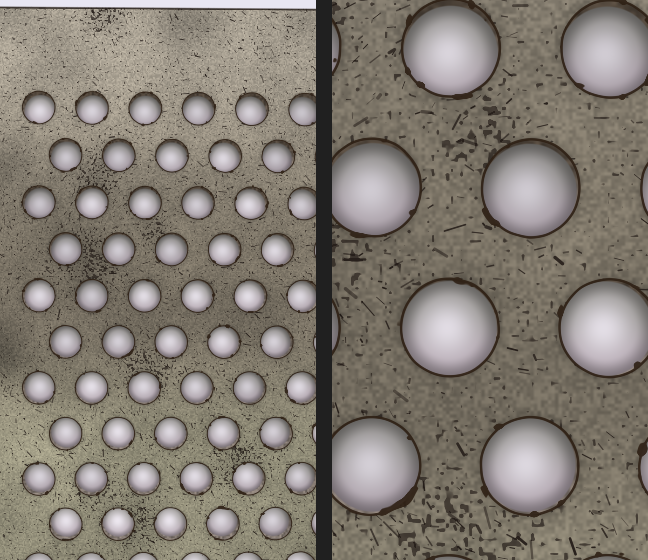
Left, the full canvas; right, a detail of the centre.
Write a Shadertoy shader that draws this pattern.

```glsl
// A worn steel sheet with staggered rows of round holes over a pale backdrop.
// Holes come from a nearest-cell search on the offset grid, with a parallax wall;
// scratches are hashed segments in grid cells, gathered around patches of grime.
// Units: canvas width = 1, with y running down from the top edge.

const float RADIUS = 0.0515;
const vec3 SOOT = vec3(0.13, 0.10, 0.085);

float hash(vec2 p) {
    vec3 h = fract(p.xyx * 0.1031);
    h += dot(h, h.yzx + 33.33);
    return fract((h.x + h.y) * h.z);
}

float noise(vec2 p) {
    vec2 i = floor(p), f = fract(p);
    f = f * f * (3.0 - 2.0 * f);
    return mix(mix(hash(i), hash(i + vec2(1, 0)), f.x),
               mix(hash(i + vec2(0, 1)), hash(i + vec2(1, 1)), f.x), f.y);
}

float fbm(vec2 p) {
    float sum = 0.0, amp = 0.5;
    for (int i = 0; i < 4; i++) {
        sum += amp * noise(p);
        p = p * 2.03 + 17.3;
        amp *= 0.5;
    }
    return sum;
}

float spot(vec2 p, vec2 center, float size) {
    vec2 d = (p - center) / size;
    return exp(-dot(d, d));
}

// Patches of dirt: center and size
float grime(vec2 p) {
    const vec3 patches[8] = vec3[8](
        vec3(0.28, 0.82, 0.09), vec3(0.31, 0.56, 0.06), vec3(0.33, 0.04, 0.06),
        vec3(0.76, 1.47, 0.07), vec3(0.46, 1.17, 0.08), vec3(0.49, 0.72, 0.05),
        vec3(0.29, 1.55, 0.06), vec3(0.43, 1.65, 0.08));
    float sum = 0.0;
    for (int i = 0; i < 8; i++) sum += spot(p, patches[i].xy, patches[i].z);
    return min(sum, 1.0);
}

// Short dark dashes, one candidate per cell, varied in strength
float scratches(vec2 p, float scale, float density, float px) {
    vec2 g = p * scale, cell = floor(g);
    float ink = 0.0;
    for (int j = -1; j <= 1; j++)
    for (int i = -1; i <= 1; i++) {
        vec2 c = cell + vec2(i, j);
        vec2 mid = c + vec2(hash(c + 3.7), hash(c + 51.2));
        vec2 ray = mid / scale - vec2(0.25, 0.86);
        float angle = mix(0.6, atan(ray.y, ray.x), exp(-4.0 * dot(ray, ray)));
        angle += 1.6 * (hash(c + 91.4) - 0.5);
        vec2 dir = vec2(cos(angle), sin(angle)), d = g - mid;
        float along = dot(d, dir), reach = mix(0.05, 0.42, hash(c + 23.6));
        float dist = length(d - dir * clamp(along, -reach, reach));
        float width = mix(0.02, 0.07, hash(c + 67.8));
        float keep = step(hash(c + 131.5), density + 0.60 * grime(mid / scale));
        float edge = px * scale * 0.6;
        float strength = mix(0.5, 1.0, hash(c + 11.9));
        ink = max(ink, strength * keep * (1.0 - smoothstep(width - edge, width + edge, dist)));
    }
    return ink;
}

// Nearest hole: xy = center, zw = column and row
vec4 nearestHole(vec2 p) {
    float guess = round((p.y - 0.34) / 0.148), best = 1e3;
    vec4 hole = vec4(9.0);
    for (float k = -1.0; k <= 1.0; k++) {
        float row = max(guess + k, 0.0);
        float pitch = 0.1686 - 0.0003 * row;
        float startX = 0.1227 + 0.0850 * mod(row, 2.0);
        float col = max(round((p.x - startX) / pitch), 0.0);
        vec2 c = vec2(startX + pitch * col, 0.3403 + 0.1505 * row - 0.00044 * row * row);
        c.y += col * (0.0013 - 0.0002 * row);
        float d = distance(p, c);
        if (d < best) { best = d; hole = vec4(c, col, row); }
    }
    return hole;
}

vec3 plateColor(vec2 p, float px) {
    vec3 color = mix(vec3(0.64, 0.61, 0.555), vec3(0.485, 0.455, 0.40), smoothstep(0.1, 0.85, p.y));
    color = mix(color, vec3(0.555, 0.54, 0.46), smoothstep(1.0, 1.45, p.y));
    float shade = 0.83 + 0.34 * fbm(p * 5.0) + 0.26 * (noise(p * 270.0) - 0.5);
    shade += 0.14 * spot(p, vec2(0.05, 1.42), 0.22) + 0.05 * spot(p, vec2(0.45, 0.22), 0.25);
    shade -= 0.32 * spot(p, vec2(0.0, 1.13), 0.09) + 0.18 * spot(p, vec2(0.0, 0.53), 0.10);
    shade -= 0.16 * spot(p, vec2(0.58, 0.08), 0.11) + 0.10 * grime(p);
    color *= shade;
    float dust = noise(p * 200.0) + 0.55 * grime(p) * fbm(p * 28.0);
    float specks = smoothstep(0.84, 0.96, dust);
    float marks = max(scratches(p, 36.0, 0.14, px), scratches(p + 0.017, 72.0, 0.16, px));
    return mix(color, SOOT, clamp(0.95 * marks + 0.65 * specks, 0.0, 0.92));
}

// Soft backdrop seen through a hole, with the cut wall on its outer side
vec3 holeColor(vec2 p, vec4 hole, float px) {
    vec2 shift = (vec2(0.45, 0.98) - hole.xy) * 0.016;
    vec2 v = (p - hole.xy - shift) / RADIUS;
    float sway = 0.3 * (hash(hole.zw + 4.0) - 0.5);
    vec3 back = mix(vec3(0.53, 0.52, 0.50), vec3(0.66, 0.61, 0.645), smoothstep(-0.5, 0.5, v.y + sway));
    vec2 lit = v - vec2(-0.05, 0.0);
    back = mix(back, vec3(0.87, 0.85, 0.88), exp(-2.3 * dot(lit, lit)));
    back *= 0.89 + 0.12 * hash(hole.zw + 8.0) + 0.006 * hole.w;
    back *= 1.0 - 0.28 * smoothstep(0.6, 1.0, length(v));
    vec3 wall = mix(vec3(0.30, 0.26, 0.22), vec3(0.50, 0.46, 0.43), smoothstep(-0.8, 0.8, v.y));
    wall *= 0.75 + 0.5 * noise(p * 160.0);
    float edge = px / RADIUS;
    return mix(back, wall, smoothstep(0.97 - edge, 0.97 + edge, length(v)));
}

void mainImage(out vec4 fragColor, in vec2 fragCoord) {
    float px = 1.0 / iResolution.x;
    vec2 p = vec2(fragCoord.x, iResolution.y - fragCoord.y) * px;
    vec4 hole = nearestHole(p);
    float d = distance(p, hole.xy) - RADIUS + 0.001 * (noise(p * 70.0) - 0.5);

    // Plate, burnt halo, opening, then the rough dark rim
    vec3 color = plateColor(p, px);
    color *= 1.0 - 0.22 * exp(-max(d, 0.0) / 0.005);
    color = mix(holeColor(p, hole, px), color, smoothstep(-px, px, d));
    float burr = 0.0012 + 0.004 * smoothstep(0.74, 0.95, noise(p * 75.0 + 9.0));
    float rim = 1.0 - smoothstep(burr - px * 0.5, burr + px * 0.7, abs(d));
    color = mix(color, vec3(0.18, 0.125, 0.08), 0.9 * rim);

    // Bright gap above the sheet with its dark upper edge
    float top = p.y - 0.021 - 0.007 * p.x;
    color = mix(color, SOOT, 0.8 * (1.0 - smoothstep(0.002, 0.005, abs(top - 0.002))));
    color = mix(vec3(0.91, 0.90, 0.95), color, smoothstep(-px, px, top));
    fragColor = vec4(color, 1.0);
}
```
